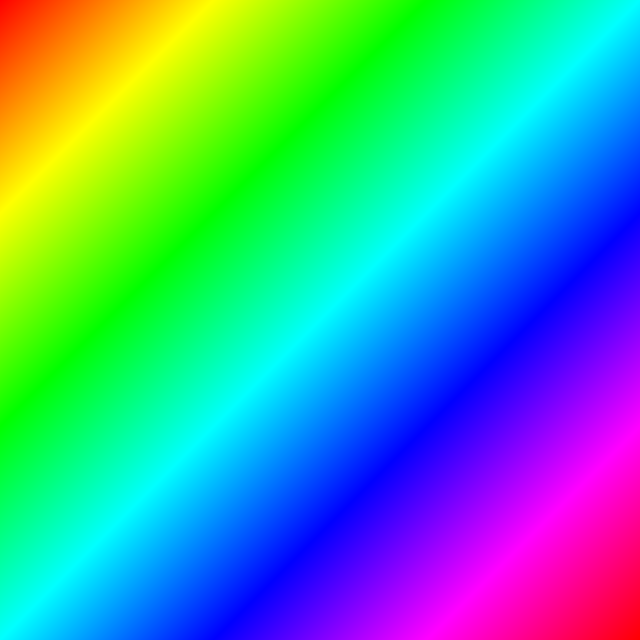
Reproduce this background procedurally as a WebGL 1 fragment shader.

```glsl
precision highp float;

uniform vec2 u_resolution;

// Fully saturated colour for a hue in 0..1
vec3 hueToRgb(float hue) {
    vec3 phase = fract(hue + vec3(0.0, 2.0, 1.0) / 3.0);
    return clamp(abs(phase * 6.0 - 3.0) - 1.0, 0.0, 1.0);
}

// Progress from the upper left corner (0) to the lower right corner (1)
float diagonalProgress(vec2 uv) {
    return 0.5 * (uv.x + 1.0 - uv.y);
}

void main() {
    vec2 uv = gl_FragCoord.xy / u_resolution;

    // One full turn of hue along the diagonal
    float hue = diagonalProgress(uv);
    gl_FragColor = vec4(hueToRgb(hue), 1.0);
}
```
